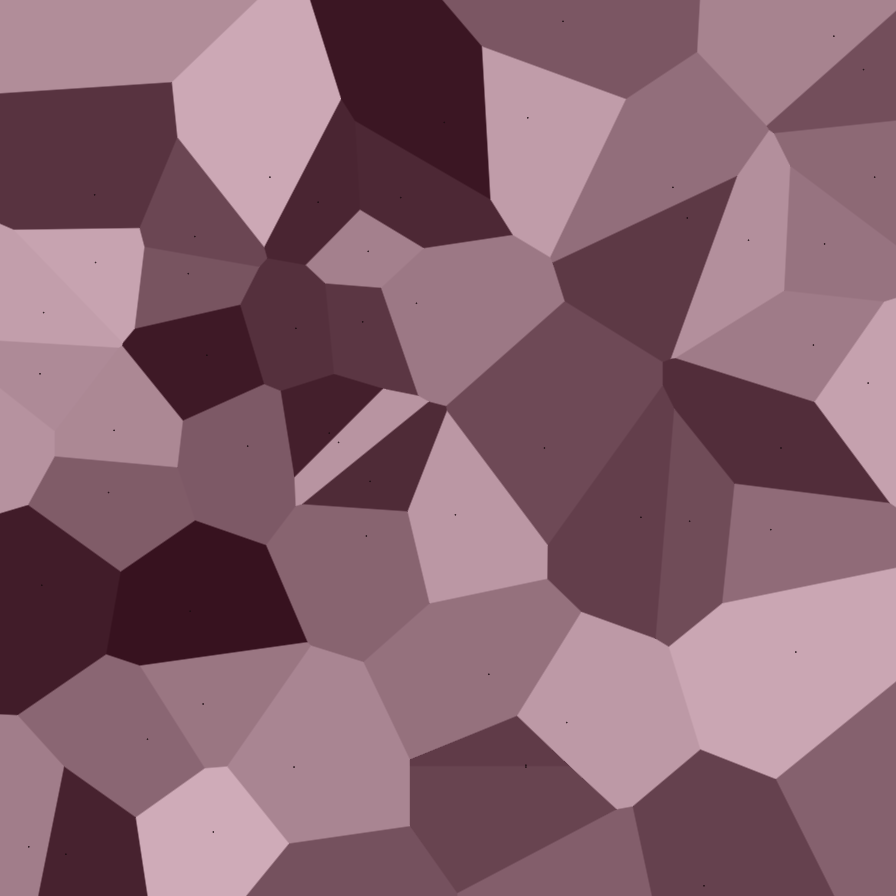
This pattern is drawn by a three.js fragment shader. Its source:

```glsl
// Flat Voronoi shards in dusty mauve, from near-black plum to pale pink.
// Seeds are scattered by a hash; each pixel takes the shade of its nearest
// seed, smoothed across the bisector, with a tiny speck on every seed.
varying vec2 vUv;

const int SEEDS = 58;

vec2 hash2(float n) {
  return fract(sin(n * vec2(127.1, 311.7) + vec2(1.3, 4.7)) * 43758.5453);
}

// Seeds spill slightly past the canvas so border cells get cut off.
vec2 seedPosition(float index) {
  return mix(vec2(-0.03), vec2(1.03), hash2(index + 1.0));
}

// Shades are spread evenly over the seeds, so every tone gets its share.
vec3 shardColor(float index) {
  float tone = pow((index + 0.5) / float(SEEDS), 0.93);
  return mix(vec3(0.21, 0.065, 0.115), vec3(0.815, 0.675, 0.725), tone);
}

void main() {
  // Find the two nearest seeds.
  float nearDist = 9.0, nextDist = 9.0;
  float nearIndex = 0.0, nextIndex = 0.0;
  for (int i = 0; i < SEEDS; i++) {
    float index = float(i);
    float dist = distance(vUv, seedPosition(index));
    if (dist < nearDist) {
      nextDist = nearDist;
      nextIndex = nearIndex;
      nearDist = dist;
      nearIndex = index;
    } else if (dist < nextDist) {
      nextDist = dist;
      nextIndex = index;
    }
  }

  // Distance to the shared edge, used to blend the two shards.
  float gap = distance(seedPosition(nearIndex), seedPosition(nextIndex));
  float edge = (nextDist * nextDist - nearDist * nearDist) / (2.0 * max(gap, 0.0001));
  float blend = clamp(0.5 - edge / 0.0018, 0.0, 0.5);
  vec3 color = mix(shardColor(nearIndex), shardColor(nextIndex), blend);

  // Dark speck on the seed.
  float speck = 1.0 - smoothstep(0.0004, 0.0015, nearDist);
  color = mix(color, vec3(0.1, 0.04, 0.06), 0.8 * speck);

  gl_FragColor = vec4(color, 1.0);
}
```
